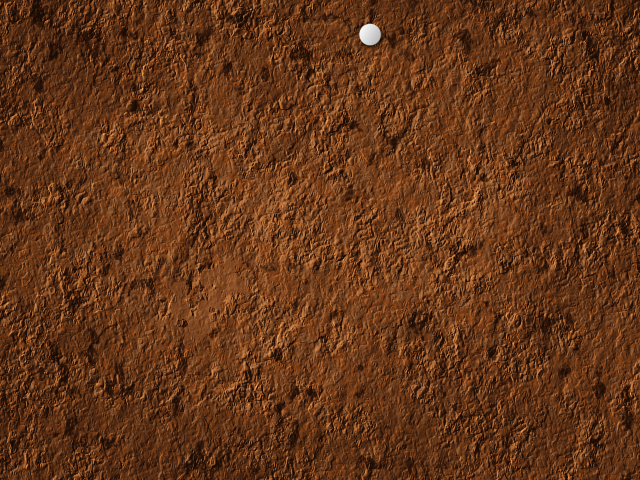
Reproduce this texture procedurally as a WebGL 1 fragment shader.

```glsl
precision highp float;
uniform vec2 u_resolution;

#define GRAIN_FREQ 25.0
#define GRAIN_FALLOFF 0.77
#define CLUMP_HEIGHT 0.36
#define RELIEF_GAIN 1.18
#define LIGHT_STEP 0.0024
#define MEAN_TONE 0.475
#define VIGNETTE 0.16
#define PIT_DEPTH 0.22
#define PIN_CENTER vec2(0.771, 0.928)
#define PIN_RADIUS 0.0225

const vec2 LIGHT_DIR = vec2(-0.87, 0.49);
const mat2 OCTAVE_TURN = mat2(1.6, 1.2, -1.2, 1.6);

float hash(vec2 p) {
  vec3 q = fract(vec3(p.xyx) * 0.1031);
  q += dot(q, q.yzx + 33.33);
  return fract((q.x + q.y) * q.z);
}

float noise(vec2 p) {
  vec2 i = floor(p);
  vec2 f = fract(p);
  f = f * f * (3.0 - 2.0 * f);
  float low = mix(hash(i), hash(i + vec2(1.0, 0.0)), f.x);
  float high = mix(hash(i + vec2(0.0, 1.0)), hash(i + vec2(1.0, 1.0)), f.x);
  return mix(low, high, f.y);
}

float fbm(vec2 p) {
  float sum = 0.0;
  float amp = 0.5;
  for (int i = 0; i < 4; i++) {
    sum += amp * noise(p);
    p = OCTAVE_TURN * p + 7.3;
    amp *= 0.5;
  }
  return sum;
}

// Rough plaster: creased octaves of grains plus steep ragged clumps
float plasterHeight(vec2 p) {
  vec2 q = p * vec2(1.14, 0.86);
  q += 0.003 * vec2(noise(p * 120.0), noise(p * 120.0 + 41.0));
  float clumps = smoothstep(0.52, 0.61, fbm(q * 31.0 + 90.0));
  float sum = CLUMP_HEIGHT * clumps;
  float amp = 1.0;
  q *= GRAIN_FREQ;
  for (int i = 0; i < 4; i++) {
    sum += amp * abs(noise(q) - 0.42) * 1.15;
    q = OCTAVE_TURN * q + 19.7;
    amp *= GRAIN_FALLOFF;
  }
  return sum;
}

// Scattered small ragged holes
float pits(vec2 p) {
  return smoothstep(0.63, 0.70, fbm(p * vec2(36.0, 27.0) + 60.0));
}

// Broken, jagged seam running down the left side
float seam(vec2 p) {
  float path = 0.36 + 0.05 * smoothstep(0.30, 0.60, p.y);
  path += 0.07 * (fbm(vec2(p.y * 16.0, 2.0)) - 0.47);
  float gaps = smoothstep(0.44, 0.56, fbm(p * vec2(52.0, 26.0) + 80.0));
  return (1.0 - smoothstep(0.002, 0.016, abs(p.x - path))) * gaps;
}

// Worn smooth area, broken into ragged flakes
float wornPatch(vec2 p) {
  vec2 d = p - vec2(0.43, 0.385);
  d = mat2(0.80, -0.60, 0.60, 0.80) * d;
  float edge = length(d / vec2(0.120, 0.055)) + 3.0 * (fbm(p * 40.0) - 0.47);
  return 1.0 - smoothstep(0.62, 0.80, edge);
}

vec3 earthColor(float tone, float dusty) {
  vec3 shadow = vec3(0.18, 0.085, 0.037);
  vec3 umber = vec3(0.29, 0.15, 0.07);
  vec3 rust = vec3(0.38, 0.20, 0.08);
  vec3 clay = mix(vec3(0.52, 0.26, 0.10), vec3(0.48, 0.29, 0.16), dusty);
  vec3 ochre = vec3(0.64, 0.39, 0.20);
  vec3 color = mix(shadow * 0.55, shadow, smoothstep(-0.05, 0.17, tone));
  color = mix(color, umber, clamp((tone - 0.17) / 0.12, 0.0, 1.0));
  color = mix(color, rust, clamp((tone - 0.29) / 0.09, 0.0, 1.0));
  color = mix(color, clay, clamp((tone - 0.38) / 0.12, 0.0, 1.0));
  color = mix(color, ochre, clamp((tone - 0.50) / 0.14, 0.0, 1.0));
  return color + vec3(0.9, 0.7, 0.4) * 0.6 * max(tone - 0.64, 0.0);
}

// Domed white pin with a soft shadow below it
vec3 addPin(vec3 color, vec2 p) {
  vec2 d = (p - PIN_CENTER) / PIN_RADIUS;
  float smoothing = 0.75 / (u_resolution.y * PIN_RADIUS);
  float shadow = 1.0 - smoothstep(0.75, 1.35, length(d - vec2(0.12, -0.18)));
  float dome = 0.85 + 0.13 * dot(d, LIGHT_DIR);
  float disc = 1.0 - smoothstep(1.0 - smoothing, 1.0 + smoothing, length(d));
  color *= 1.0 - 0.6 * shadow;
  return mix(color, vec3(dome), disc);
}

void main() {
  vec2 p = gl_FragCoord.xy / u_resolution.y;
  vec2 uv = gl_FragCoord.xy / u_resolution;

  // Directional light across relief that is rougher in some places
  float slope = plasterHeight(p) - plasterHeight(p + LIGHT_DIR * LIGHT_STEP);
  float roughness = 0.65 + 0.70 * smoothstep(0.32, 0.62, fbm(p * 17.0 + 33.0));
  float worn = wornPatch(p);
  float tone = MEAN_TONE + RELIEF_GAIN * roughness * slope * (1.0 - 0.7 * worn);

  // Broad stains, dark pits and falloff towards the borders
  tone += 0.20 * (fbm(p * 7.0 + 20.0) - 0.47) + 0.05 * worn;
  tone -= PIT_DEPTH * max(pits(p), seam(p)) * (1.0 - worn);
  vec2 fromCenter = (uv - vec2(0.52, 0.54)) * 2.0;
  tone -= VIGNETTE * smoothstep(0.1, 1.5, length(fromCenter));

  float dusty = smoothstep(0.38, 0.56, fbm(p * 60.0 + 11.0));
  vec3 color = earthColor(tone, mix(dusty, 0.6, worn));
  gl_FragColor = vec4(addPin(color, p), 1.0);
}
```
